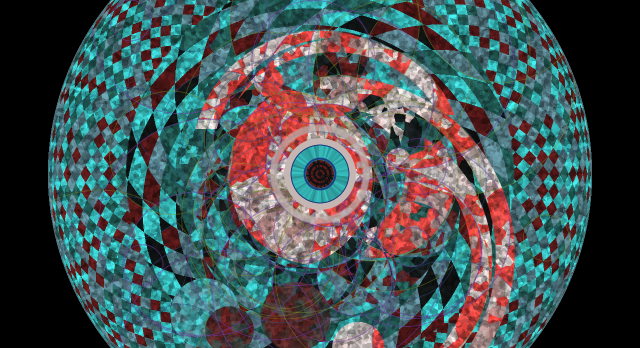
Give the GLSL for this background, as a Shadertoy shader.

```glsl
// Draws a mosaic disc of teal diamonds with swirling blades and a red-white ringed eye.

const float TAU = 6.28318;
const float RIM = 0.782;
const vec3 BLACK = vec3(0.06, 0.07, 0.07);
const vec3 DEEP_TEAL = vec3(0.12, 0.32, 0.30);
const vec3 CYAN = vec3(0.19, 0.66, 0.66);
const vec3 SLATE = vec3(0.31, 0.46, 0.50);
const vec3 MAROON = vec3(0.36, 0.10, 0.10);
const vec3 RED = vec3(0.82, 0.22, 0.20);
const vec3 PALE = vec3(0.74, 0.68, 0.67);

float hash(vec2 p) {
    vec3 q = fract(p.xyx * 0.1031);
    q += dot(q, q.yzx + 33.33);
    return fract((q.x + q.y) * q.z);
}

float disc(vec2 p, vec2 centre, float radius) {
    return 1.0 - smoothstep(-0.001, 0.001, length(p - centre) - radius);
}

float ring(float r, float radius, float width) {
    return 1.0 - smoothstep(width * 0.5, width, abs(r - radius));
}

float crescent(vec2 p, vec2 c1, float r1, vec2 c2, float r2) {
    return disc(p, c1, r1) * (1.0 - disc(p, c2, r2));
}

vec3 coolTone(float h) {
    if (h < 0.13) return BLACK;
    if (h < 0.45) return DEEP_TEAL;
    if (h < 0.62) return CYAN;
    return h < 0.83 ? SLATE : MAROON;
}

vec3 warmTone(float h) {
    if (h < 0.36) return RED;
    if (h < 0.82) return PALE;
    return h < 0.93 ? vec3(0.60, 0.47, 0.46) : MAROON * 1.3;
}

// Random value of the nearest scattered seed
float facet(vec2 p) {
    vec2 cell = floor(p);
    float best = 9.0, value = 0.0;
    for (int k = 0; k < 9; k++) {
        vec2 id = cell + vec2(k % 3 - 1, k / 3 - 1);
        vec2 d = id + vec2(hash(id), hash(id + 71.3)) - p;
        if (dot(d, d) < best) { best = dot(d, d); value = hash(id + 19.7); }
    }
    return value;
}

// Overlapping circles: x = tone of the overlap, yzw = coloured outlines
vec4 circleWeb(vec2 p, float spread, float seed) {
    vec4 web = vec4(0.0);
    for (int k = 0; k < 36; k++) {
        vec2 id = vec2(float(k), seed);
        float angle = TAU * hash(id), radius = mix(0.05, 0.32, hash(id + 3.1));
        vec2 centre = spread * sqrt(hash(id + 7.7)) * vec2(cos(angle), sin(angle));
        float d = length(p - centre) - radius;
        web.x += step(d, 0.0) * (0.3 + hash(id + 5.9));
        vec3 tint = k % 3 == 0 ? vec3(0.5, 0.25, 0.75) : k % 3 == 1 ? vec3(0.5, 0.6, 0.15) : vec3(0.15, 0.35, 0.6);
        web.yzw = max(web.yzw, tint * (1.0 - smoothstep(0.0005, 0.0024, abs(d))));
    }
    return vec4(fract(web.x), web.yzw);
}

// Diamonds that narrow toward the rim
vec3 diamonds(float r, float angle) {
    float a = angle / TAU * 84.0, b = asin(min(r / RIM, 0.9999)) * 13.0;
    vec2 cell = floor(vec2(a + b, a - b));
    float row = cell.x - cell.y;
    float h = hash(vec2(row, mod(cell.x + cell.y, 168.0)));
    if (mod(row, 2.0) < 0.5) return mix(SLATE, CYAN, step(0.35, h));
    return h < 0.42 ? MAROON * 0.9 : h < 0.72 ? DEEP_TEAL : SLATE * 0.8;
}

// Curved strips cut into alternating blades
vec3 blades(vec2 p, float tone) {
    vec2 q = p - vec2(-0.03, -0.1);
    float band = floor(length(q) / 0.048);
    float piece = floor(mod(atan(q.y, q.x) / TAU * 32.0 + length(q) * 11.0, 32.0));
    float h = fract(hash(vec2(band, piece)) + 0.35 * tone);
    if (mod(band + piece, 2.0) < 0.5) return mix(CYAN, SLATE, step(0.6, h));
    return h < 0.3 ? BLACK : h < 0.68 ? DEEP_TEAL : MAROON * 0.8;
}

// Coverage of the red and white shapes
float warmShapes(vec2 p, float tone) {
    float m = disc(p, vec2(0.0), 0.263) * disc(p, vec2(-0.105, -0.015), 0.256);
    float lobe = crescent(p, vec2(0.17, -0.026), 0.215, vec2(0.075, 0.0), 0.17);
    m = max(m, lobe * step(0.13, p.x) * step(0.38, tone));
    m = max(m, crescent(p, vec2(0.12, 0.15), 0.125, vec2(0.1, 0.04), 0.14) * step(0.2, tone));
    m = max(m, crescent(p, vec2(0.05, -0.23), 0.51, vec2(0.025, -0.235), 0.48) * step(0.0, p.x));
    m = max(m, crescent(p, vec2(0.085, -0.245), 0.41, vec2(0.05, -0.25), 0.385) * step(0.3, p.x));
    m = max(m, crescent(p, vec2(0.0, 0.045), 0.367, vec2(0.045, 0.035), 0.355) * step(0.13, p.y));
    m = max(m, crescent(p, vec2(0.065, 0.045), 0.345, vec2(0.04, 0.005), 0.345) * step(0.17, p.y));
    m = max(m, disc(p, vec2(-0.148, 0.265), 0.042));
    m = max(m, disc(p, vec2(0.225, 0.038), 0.036));
    return max(m, disc(p, vec2(0.11, -0.5), 0.075));
}

// Red gathers at the upper left and lower right of the eye, white elsewhere
float warmShift(vec2 p) {
    float red = max(disc(p, vec2(-0.19, 0.15), 0.16), disc(p, vec2(0.09, -0.15), 0.065));
    float white = max(disc(p, vec2(-0.15, -0.12), 0.12), disc(p, vec2(0.13, 0.36), 0.13));
    return 0.22 * white - 0.3 * red;
}

// Concentric rings, rayed iris and dark pupil
vec3 eye(vec3 color, float r, float angle) {
    color = mix(color, PALE, ring(r, 0.133, 0.013) * 0.75);
    color = mix(color, PALE * 1.05, 1.0 - smoothstep(0.102, 0.104, r));
    float ray = hash(vec2(floor((angle / TAU + 0.5) * 70.0), 4.0));
    color = mix(color, CYAN * (0.85 + 0.3 * ray), 1.0 - smoothstep(0.082, 0.084, r));
    color = mix(color, vec3(0.1, 0.25, 0.5), max(ring(r, 0.083, 0.002), ring(r, 0.044, 0.004)));
    vec3 pupil = mix(BLACK, MAROON, step(0.5, fract(r * 75.0)) * step(0.3, ray));
    return mix(color, pupil, 1.0 - smoothstep(0.039, 0.041, r));
}

vec3 scene(vec2 p) {
    float r = length(p), angle = atan(p.y, p.x);
    if (r > RIM) return vec3(0.0);
    vec4 web = circleWeb(p, 0.36, 2.0), wide = circleWeb(p, 0.75, 8.0);
    float grain = facet(p * 38.0), tone = fract(web.x + 0.35 * grain);
    vec3 color = mix(diamonds(r, angle), blades(p, wide.x), 1.0 - smoothstep(0.555, 0.56, r));
    color = mix(color, coolTone(tone), disc(p, vec2(0.0), 0.415) * 0.9);
    color = mix(color, mix(CYAN, SLATE, grain), disc(p, vec2(-0.33, -0.4), 0.1));
    float dark = max(disc(p, vec2(-0.26, -0.45), 0.07), disc(p, vec2(-0.07, -0.41), 0.1));
    color = mix(color, mix(MAROON, DEEP_TEAL, grain * 0.7), dark);
    float warm = clamp(fract(wide.x + 0.4 * grain) + warmShift(p), 0.0, 0.92);
    color = mix(color, warmTone(warm), warmShapes(p, tone) * 0.9);
    color *= 0.55 + 0.5 * facet(p * 62.0 + 9.0) + 0.45 * facet(p * 100.0 + 31.0);
    color = mix(color, web.yzw, 0.7 * max(web.y, max(web.z, web.w)));
    color = mix(color, wide.yzw, 0.7 * max(wide.y, max(wide.z, wide.w)));
    color = eye(color, r, angle);
    return mix(color, SLATE, ring(r, RIM, 0.004));
}

void mainImage(out vec4 fragColor, in vec2 fragCoord) {
    vec3 total = vec3(0.0);
    for (int k = 0; k < 4; k++) {
        vec2 offset = vec2(k % 2, k / 2) * 0.5 - 0.25;
        total += scene((fragCoord + offset - 0.5 * iResolution.xy) / iResolution.y);
    }
    fragColor = vec4(total * 0.25, 1.0);
}
```
